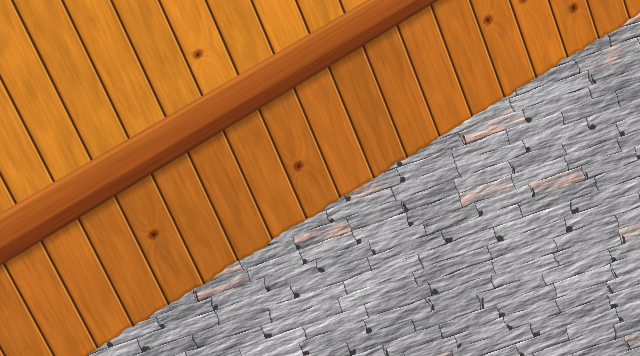
Give the GLSL for this texture, as a Shadertoy shader.

```glsl
// A timber ceiling of fanned planks crossed by a sloping beam, above a split-stone wall.
// Planks come from a perspective-warped repeat, stones from jittered running courses,
// and the grain and stone relief from stretched gradient noise.

#define BEAM_TOP vec2(0.599, -0.580)
#define BEAM_BASE vec2(0.747, -0.606)
#define WALL_LINE vec2(1.148, -0.617)
#define WALL_ROUGH 0.012
#define COURSE_ANGLE 0.34
#define COURSE_HEIGHT 0.041
#define STONE_LENGTH 0.19
#define RELIEF 0.62
#define GRAIN 0.13
#define KNOT_CHANCE 0.42
#define PINK_CHANCE 0.10

float hash(vec2 p) {
    vec3 q = fract(p.xyx * vec3(0.1031, 0.1030, 0.0973));
    q += dot(q, q.yzx + 33.33);
    return fract((q.x + q.y) * q.z);
}

float corner(vec2 cell, vec2 offset) {
    float a = 6.2832 * hash(cell);
    return dot(vec2(cos(a), sin(a)), offset);
}

float noise(vec2 p) {
    vec2 i = floor(p), f = p - i, e = vec2(1, 0);
    vec2 w = f * f * f * (f * (f * 6.0 - 15.0) + 10.0);
    return mix(mix(corner(i, f), corner(i + e, f - e), w.x),
               mix(corner(i + e.yx, f - e.yx), corner(i + 1.0, f - 1.0), w.x), w.y);
}

float fbm(vec2 p) {
    float sum = 0.0, amp = 0.6;
    for (int i = 0; i < 4; i++) {
        sum += amp * noise(p);
        p = p * 2.03 + 17.1;
        amp *= 0.55;
    }
    return sum;
}

float lineAt(vec2 l, float x) { return l.x + l.y * x; }

// Boards: d is the drop below the beam's base, u the crossing along that base.
vec3 planks(vec2 p, float d, float px) {
    bool upper = d < -0.05;
    float u = (p.x - 0.41 * d) / (1.0 - 0.089 * d) + (upper ? 0.012 : 0.0);
    float n = (0.1056 - sqrt(max(0.01115 - 0.00188 * (u - 0.0117), 0.0))) / 0.00094;
    float id = floor(n), f = n - id;
    vec2 seed = vec2(id + 40.0, upper ? 3.0 : 11.0);
    float tone = hash(seed);

    // Knot, with the grain bending round it.
    float drop = mix(upper ? -0.48 : 0.06, upper ? -0.16 : 0.30, hash(seed + 5.0));
    vec2 k = vec2((f - mix(0.25, 0.75, hash(seed + 9.0))) * 0.09, (d - drop) * 0.8);
    float r = length(k) + 0.003 * noise(p * 130.0);
    float knot = step(hash(seed + 21.0), KNOT_CHANCE);
    float bend = knot * 0.6 * exp(-r * 45.0) * sign(k.x);

    float fine = fbm(vec2((f + bend) * 13.0 + id * 19.0, d * 5.0));
    float broad = fbm(vec2(f * 2.5 + id * 7.0, d * 6.0));
    float arch = sin(32.0 * (f - 0.5) * (f - 0.5) + d * 18.0 + broad * 7.0 + tone * 6.0);
    vec3 base = upper ? vec3(0.83, 0.51, 0.16) : vec3(0.72, 0.41, 0.14);
    base += upper ? vec3(0.0) : vec3(0.06, 0.035, 0.0) * smoothstep(1.0, 1.7, p.x);
    vec3 col = base * (0.95 + 0.09 * tone + GRAIN * (fine + broad) + 0.022 * arch);
    col *= 1.0 - knot * vec3(0.28, 0.40, 0.45) * smoothstep(0.016, 0.007, r);
    col *= 1.0 - knot * 0.45 * smoothstep(0.006, 0.002, r);

    // Grooves: dark slot with a lit bevel on its left.
    float s = (n - floor(n + 0.5)) * 0.095;
    col *= 1.0 - 0.14 * smoothstep(0.012, 0.0, abs(s));
    col = mix(col, vec3(0.95, 0.68, 0.32), 0.65 * smoothstep(0.0018 + px, 0.0006, abs(s + 0.0036)));
    col = mix(col, vec3(0.27, 0.12, 0.05), 0.9 * smoothstep(0.0017 + px, 0.0007, abs(s)));
    return upper ? col : col * (1.0 - 0.28 * smoothstep(0.035, 0.0, d));
}

// Beam: t runs from its top edge (0) to its base (1).
vec3 beam(vec2 p, float t) {
    float g = fbm(vec2(p.x * 4.0, t * 14.0));
    vec3 col = mix(vec3(0.71, 0.39, 0.15), vec3(0.63, 0.32, 0.12), smoothstep(0.0, 0.6, t));
    col = mix(col, vec3(0.48, 0.22, 0.09), smoothstep(0.60, 0.72, t));
    col *= 1.0 + 0.16 * g;
    col += vec3(0.10, 0.07, 0.04) * smoothstep(0.07, 0.0, abs(t - 0.08));
    return col * (1.0 - 0.25 * smoothstep(0.88, 1.0, t));
}

// Stones: courses of staggered blocks, shaded from the upper left.
vec3 stones(vec2 p, float px) {
    float c = cos(COURSE_ANGLE), s = sin(COURSE_ANGLE);
    vec2 q = vec2(c * p.x + s * p.y, c * p.y - s * p.x);
    vec2 g = q + vec2(0.010, 0.006) * vec2(noise(q * 25.0), noise(q * vec2(11.0, 20.0)));
    float row = floor(g.y / COURSE_HEIGHT);
    float x = g.x / STONE_LENGTH * mix(0.75, 1.3, hash(vec2(row, 4.0))) + 9.0 * hash(vec2(row, 8.0));
    vec2 id = vec2(floor(x), row) + 60.0;
    vec2 f = vec2(fract(x) * STONE_LENGTH, fract(g.y / COURSE_HEIGHT) * COURSE_HEIGHT);
    float tone = hash(id);

    vec2 w = q * vec2(11.0, 48.0) + tone * 30.0;
    float h = fbm(w), slope = h - fbm(w + vec2(-0.05, 0.19));
    float light = 0.61 + 0.10 * (tone - 0.5) + 0.12 * h + RELIEF * slope + 0.09 * noise(p * 3.0);
    vec3 col = light * vec3(1.0, 0.99, 1.005);
    float pink = step(hash(id + 31.0), PINK_CHANCE) * smoothstep(-0.15, 0.25, h);
    col = mix(col, light * vec3(1.16, 0.98, 0.92), pink);

    // Ledges, butt joints and the deep holes where stones meet.
    float wear = smoothstep(-0.25, 0.3, noise(q * vec2(16.0, 30.0)));
    col += 0.10 * smoothstep(0.008, 0.0, COURSE_HEIGHT - f.y);
    col *= 1.0 - 0.55 * wear * smoothstep(0.0035 + px, 0.0, f.y);
    col *= 1.0 - 0.50 * smoothstep(0.002 + px, 0.0005, f.x);
    vec2 hole = (f - vec2(0.008, 0.007)) / vec2(0.011, 0.009);
    float tall = hash(id + 13.0) > 0.82 ? 0.35 : 1.0;
    float gap = length(hole * vec2(1.0 / tall, tall)) + 0.7 * noise(p * 85.0);
    float open = step(hash(id + 47.0), 0.62);
    return mix(col, vec3(0.22, 0.19, 0.18), 0.9 * open * smoothstep(1.0, 0.6, gap));
}

void mainImage(out vec4 fragColor, in vec2 fragCoord) {
    float px = 1.0 / iResolution.y;
    vec2 p = fragCoord * px;
    float down = 1.0 - p.y;
    float top = lineAt(BEAM_TOP, p.x), base = lineAt(BEAM_BASE, p.x);

    vec3 col = planks(p, down - base, px);
    float inBeam = smoothstep(-px, px, down - top) * smoothstep(px, -px, down - base);
    col = mix(col, beam(p, (down - top) / (base - top)), inBeam);

    float ragged = WALL_ROUGH * (noise(vec2(p.x * 13.0, 2.0)) + 0.6 * noise(p * 45.0));
    float wall = down - lineAt(WALL_LINE, p.x) + ragged;
    col *= 1.0 - 0.22 * smoothstep(-0.014, 0.0, wall);
    col = mix(col, stones(p, px), smoothstep(-px, px, wall));
    fragColor = vec4(clamp(col, 0.0, 1.0), 1.0);
}
```
